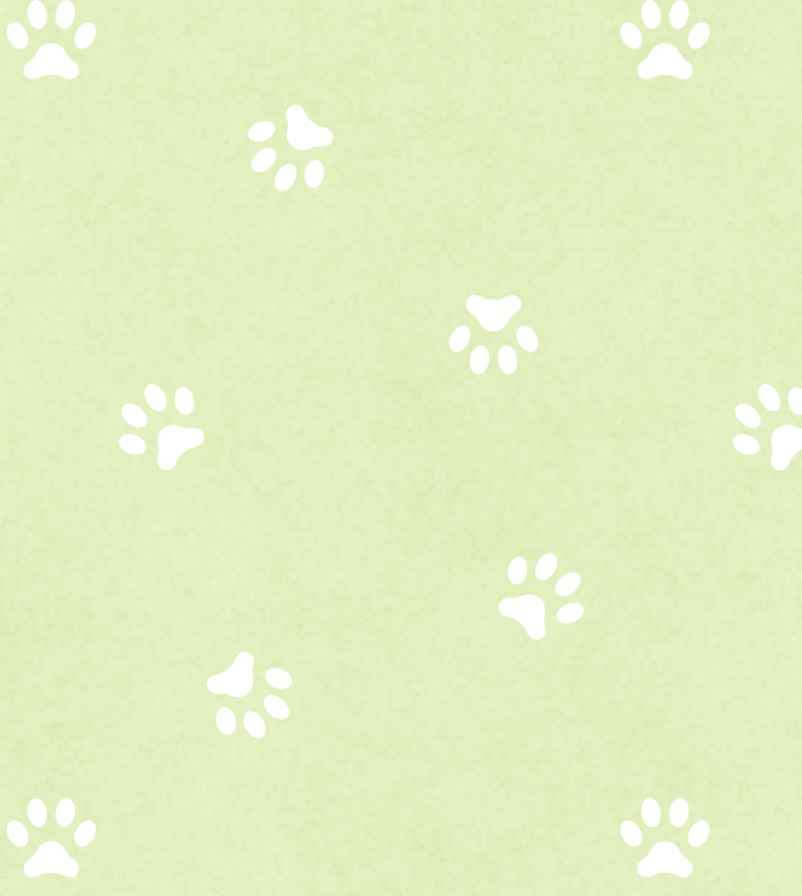
Write a Shadertoy shader that draws this pattern.

```glsl
#define UNITS 768.0                 // canvas height in drawing units
#define TILE vec2(526.0, 684.0)     // repeat size
#define BASE_COLOR vec3(0.886, 0.938, 0.750)
#define PAW_COLOR vec3(1.0, 1.0, 0.995)
#define MOTTLE 0.035                // broad tone variation
#define GRAIN 0.050                 // fine paper grain
#define FIBRE 0.022                 // thin darker flecks
#define EDGE_SOFTNESS 0.8
#define PAW_COUNT 6

// Paw centre and rotation in degrees, counterclockwise from toes up
const vec3 PAWS[PAW_COUNT] = vec3[PAW_COUNT](
    vec3( 44.0,  50.0,    0.0), vec3(249.0, 640.0,  141.0),
    vec3(423.0, 481.0,  180.0), vec3(138.0, 403.0,   40.0),
    vec3(464.0, 258.0,  -39.0), vec3(214.0, 171.0, -141.0));

float hash(vec2 p) {
    vec3 q = fract(vec3(p.xyx) * 0.1031);
    q += dot(q, q.yzx + 33.33);
    return fract((q.x + q.y) * q.z);
}

float noise(vec2 p) {
    vec2 i = floor(p), f = fract(p);
    f = f * f * (3.0 - 2.0 * f);
    return mix(mix(hash(i), hash(i + vec2(1, 0)), f.x),
               mix(hash(i + vec2(0, 1)), hash(i + vec2(1, 1)), f.x), f.y);
}

float fbm(vec2 p) {
    float sum = 0.0, amp = 0.5;
    for (int i = 0; i < 4; i++) {
        sum += amp * noise(p);
        p = mat2(1.6, 1.2, -1.2, 1.6) * p + 17.3;
        amp *= 0.5;
    }
    return sum / 0.9375;
}

mat2 rotation(float a) {
    float c = cos(a), s = sin(a);
    return mat2(c, -s, s, c);       // turns the shape counterclockwise
}

float smoothMin(float a, float b, float k) {
    float h = max(k - abs(a - b), 0.0) / k;
    return min(a, b) - h * h * k * 0.25;
}

float ellipse(vec2 p, vec2 r) {
    float k = length(p / r);
    return k * (k - 1.0) / max(length(p / (r * r)), 1e-4);
}

float paw(vec2 p) {
    p.x = abs(p.x);
    float dome = length(p - vec2(0.0, -16.5)) - 13.5;
    float lobe = length(p - vec2(16.0, -26.3)) - 7.7;
    float pad = smoothMin(dome, lobe, 10.0);
    float inner = ellipse(rotation(-0.16) * (p - vec2(12.0, 21.5)), vec2(8.2, 12.5));
    float outer = ellipse(rotation(-0.50) * (p - vec2(29.0, 3.5)), vec2(8.2, 12.0));
    return min(pad, min(inner, outer));
}

vec3 paper(vec2 p) {
    float broad = fbm(p / 190.0 + 4.0) - 0.5;
    float patchy = fbm(p / 34.0 + 31.0) - 0.5;
    float grain = fbm(p / 5.0) - 0.5;
    float ridge = abs(fbm(p / 11.0 + 70.0) - 0.5);
    float fibre = smoothstep(0.05, 0.0, ridge) * smoothstep(0.45, 0.7, noise(p / 16.0));
    vec3 tint = vec3(0.9, 0.6, 1.5);
    vec3 color = BASE_COLOR + tint * (MOTTLE * (broad + 0.6 * patchy) + GRAIN * grain);
    return color - FIBRE * fibre * vec3(0.7, 0.6, 1.4);
}

void mainImage(out vec4 fragColor, in vec2 fragCoord) {
    float pixel = UNITS / iResolution.y;
    vec2 p = fragCoord * pixel;

    // Nearest repeat of every paw
    float d = UNITS;
    for (int i = 0; i < PAW_COUNT; i++) {
        vec2 q = p - PAWS[i].xy;
        q -= TILE * floor(q / TILE + 0.5);
        d = min(d, paw(rotation(radians(PAWS[i].z)) * q));
    }

    float edge = EDGE_SOFTNESS * pixel;
    float cover = 1.0 - smoothstep(-edge, edge, d);
    fragColor = vec4(mix(paper(p), PAW_COLOR, cover), 1.0);
}
```
